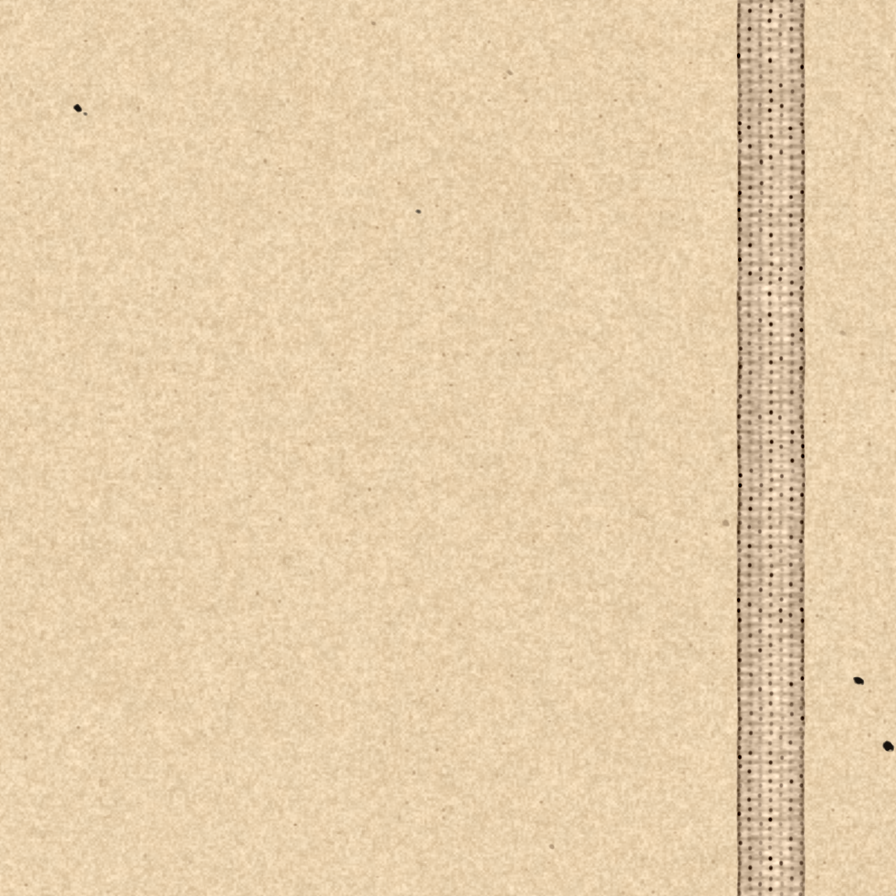
Write a WebGL 1 fragment shader that draws this texture.

```glsl
precision highp float;
// Warm speckled paper crossed by a vertical woven ribbon with stitched dots.
uniform vec2 u_resolution;

float hash(vec2 p) {
  vec3 q = fract(vec3(p.xyx) * 0.1031);
  q += dot(q, q.yzx + 33.33);
  return fract((q.x + q.y) * q.z);
}

float noise(vec2 p) {
  vec2 i = floor(p), f = fract(p);
  f = f * f * (3.0 - 2.0 * f);
  return mix(mix(hash(i), hash(i + vec2(1, 0)), f.x),
             mix(hash(i + vec2(0, 1)), hash(i + vec2(1, 1)), f.x), f.y);
}

// Soft vertical line of half width w centred at c
float line(float x, float c, float w) {
  return exp(-(x - c) * (x - c) / (w * w));
}

// Tilted oval fleck with a ragged outline
float fleck(vec2 uv, vec2 c, float r) {
  vec2 d = uv - c;
  d = vec2(d.x * 0.8 - d.y * 0.45, d.x * 0.6 + d.y * 1.1);
  float size = r * (0.75 + 0.5 * noise(uv * 300.0));
  return 1.0 - smoothstep(size - 0.0018, size + 0.0018, length(d));
}

// Sparse blurred specks, one candidate in each grid cell
float scatter(vec2 uv, float cells, float density) {
  vec2 p = uv * cells, id = floor(p);
  vec2 centre = 0.4 + 0.2 * vec2(hash(id + 17.0), hash(id + 51.0));
  vec2 d = (fract(p) - centre) * vec2(1.0, 0.7 + 0.7 * hash(id + 29.0));
  float speck = 1.0 - smoothstep(0.0, 0.4, length(d));
  return speck * step(1.0 - density, hash(id + 83.0)) * (0.3 + 0.7 * hash(id + 5.0));
}

vec3 paper(vec2 uv) {
  float cloud = noise(uv * 6.0 + 3.0) + 0.7 * noise(uv * 21.0) + 0.8 * noise(uv * 50.0) - 1.25;
  float grain = 0.35 * noise(uv * 125.0) + noise(uv * 240.0 + 40.0)
              + 1.1 * noise(uv * 400.0 + 11.0) - 1.225;
  float fibre = noise(uv * vec2(85.0, 270.0) + 9.0) + noise(uv * vec2(290.0, 100.0)) - 1.0;
  vec3 col = vec3(0.917, 0.822, 0.681);
  col += vec3(0.007, 0.009, 0.011) * cloud;
  col += vec3(0.066, 0.073, 0.081) * grain + 0.022 * fibre;
  col += vec3(0.008, -0.003, -0.010) * (noise(uv * 70.0 + 70.0) - 0.5);

  // Faint brown pulp specks and patches of darker grain
  float pit = smoothstep(0.72, 0.95, noise(uv * 170.0 + 21.0)) * noise(uv * 30.0 + 8.0);
  col -= vec3(0.045, 0.052, 0.055) * pit;
  col -= vec3(0.17, 0.19, 0.19) * scatter(uv, 120.0, 0.020);
  return col;
}

vec3 ribbon(vec2 uv, float x) {
  float slow = noise(vec2(2.0, uv.y * 9.0));
  float weave = noise(uv * vec2(250.0, 390.0)) + noise(uv * vec2(120.0, 270.0) + 6.0) - 1.0;
  vec3 col = vec3(0.842, 0.748, 0.640) + 0.12 * weave + 0.03 * (slow - 0.5);

  // Paler central band and shaded borders
  col += vec3(0.040, 0.039, 0.033) * smoothstep(0.34, 0.42, x) * (1.0 - smoothstep(0.70, 0.80, x));
  col -= 0.040 * (line(x, 0.17, 0.10) + line(x, 0.90, 0.08));

  // Horizontal ribs crossed by fine lengthwise threads
  float row = uv.y * 92.0 + 0.4 * noise(vec2(uv.y * 25.0, 3.0));
  col -= 0.085 * cos(6.2832 * row) * (0.2 + 0.8 * noise(vec2(x * 7.0, row))) + 0.012;
  col -= 0.030 * cos(6.2832 * (x - 0.04) / 0.152);

  // Seven columns of stitch holes with uneven depth
  for (int i = 0; i < 7; i++) {
    float k = float(i);
    float c = 0.04 + 0.152 * k + 0.02 * (noise(vec2(uv.y * 14.0, k * 9.0)) - 0.5);
    float shifted = row + 0.5 * mod(k, 2.0);
    float id = floor(shifted);
    vec2 jitter = 0.0016 * (vec2(hash(vec2(id, k)), hash(vec2(k, id))) - 0.5);
    vec2 d = vec2((x - c) * 0.076, (fract(shifted) - 0.5) / 92.0) + jitter;
    float hole = 1.0 - smoothstep(0.0006, 0.0032, length(d * vec2(1.0, 0.85)));
    float depth = 0.09 + 0.50 * pow(hash(vec2(id, k + 5.0)), 3.0);
    depth += 0.15 * (line(k, 0.0, 0.5) + line(k, 3.0, 0.5) + line(k, 6.0, 0.5));
    col -= vec3(1.0, 1.0, 0.92) * hole * depth;
  }

  // Dark broken seams along both edges
  float seam = line(x, 0.025, 0.026) + 0.8 * line(x, 0.975, 0.024);
  col -= seam * (0.08 + 0.30 * noise(vec2(7.0, uv.y * 170.0)));
  return col;
}

void main() {
  vec2 uv = gl_FragCoord.xy / u_resolution;
  vec3 col = paper(uv);

  // Ribbon with slightly uneven sides
  float x = (uv.x - 0.8225 + 0.0014 * (noise(vec2(uv.y * 30.0, 4.0)) - 0.5)) / 0.076;
  float inside = smoothstep(-0.015, 0.015, x) * (1.0 - smoothstep(0.985, 1.015, x));
  col = mix(col, ribbon(uv, x), inside);

  // Black ink flecks, then fainter brown ones
  float ink = fleck(uv, vec2(0.087, 0.879), 0.0044);
  ink = max(ink, 0.6 * fleck(uv, vec2(0.095, 0.873), 0.0020));
  ink = max(ink, fleck(uv, vec2(0.958, 0.240), 0.0050));
  ink = max(ink, fleck(uv, vec2(0.991, 0.167), 0.0056));
  ink = max(ink, 0.7 * fleck(uv, vec2(0.467, 0.764), 0.0026));
  float stain = fleck(uv, vec2(0.569, 0.919), 0.0030);
  stain = max(stain, fleck(uv, vec2(0.810, 0.416), 0.0040));
  stain = max(stain, fleck(uv, vec2(0.616, 0.055), 0.0028));
  stain = max(stain, fleck(uv, vec2(0.417, 0.974), 0.0028));
  stain = max(stain, 0.7 * fleck(uv, vec2(0.941, 0.628), 0.0034));
  col = mix(col, vec3(0.56, 0.45, 0.33), 0.6 * stain);
  col = mix(col, vec3(0.09, 0.07, 0.05), ink);
  gl_FragColor = vec4(clamp(col, 0.0, 1.0), 1.0);
}
```
